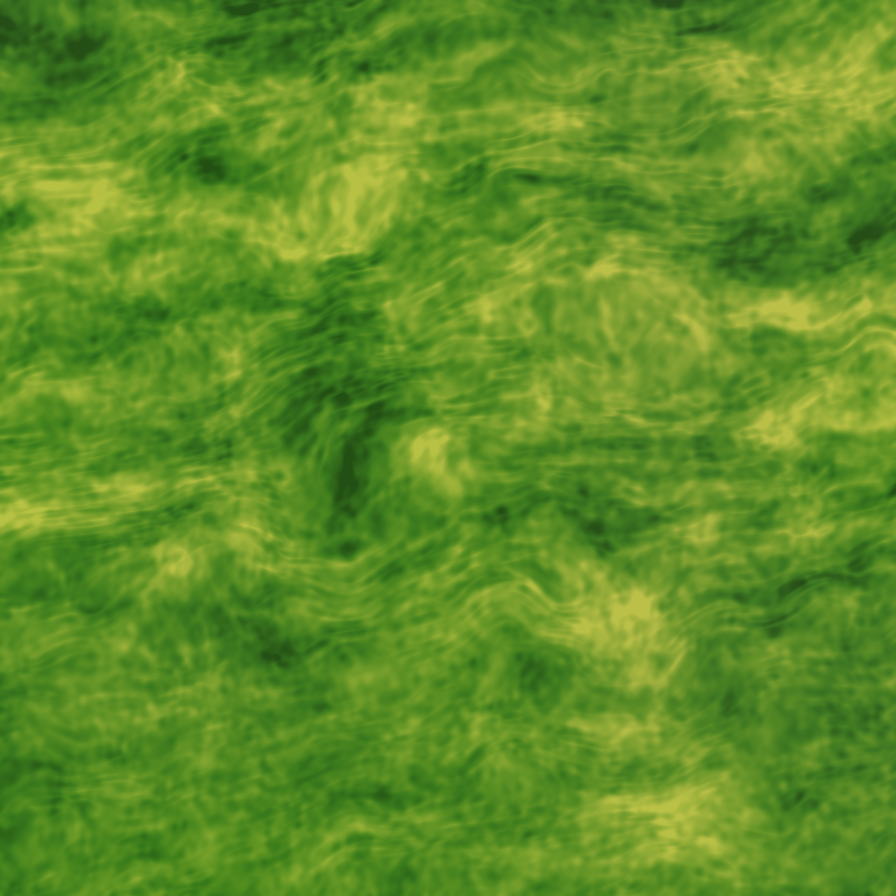
Reproduce this texture procedurally as a Shadertoy shader.

```glsl
// Soft, windswept meadow grass: tilted clumps, fine strands and a shaded furrow.
#define TILT -0.22
#define CLUMP_SCALE vec2(8.0, 15.0)
#define STRAND_SCALE vec2(20.0, 52.0)
#define BLADE_SCALE vec2(105.0, 80.0)
#define WARP 0.035
#define CLUMP_GAIN 1.4
#define STRAND_GAIN 1.05
#define BLADE_GAIN 0.65
#define BRIGHTNESS 0.1
#define CONTRAST 1.33

// Meadow colours from deep shade to dry straw
const vec3 GRASS[6] = vec3[6](
    vec3(0.18, 0.38, 0.10), vec3(0.23, 0.47, 0.12), vec3(0.31, 0.53, 0.13),
    vec3(0.41, 0.59, 0.16), vec3(0.53, 0.65, 0.20), vec3(0.66, 0.72, 0.25));

float hash(vec2 p) {
    return fract(sin(dot(p, vec2(127.1, 311.7))) * 43758.5453);
}

// Smooth value noise in -1..1
float noise(vec2 p) {
    vec2 i = floor(p), f = fract(p);
    f = f * f * (3.0 - 2.0 * f);
    float low = mix(hash(i), hash(i + vec2(1, 0)), f.x);
    float high = mix(hash(i + vec2(0, 1)), hash(i + vec2(1, 1)), f.x);
    return 2.0 * mix(low, high, f.y) - 1.0;
}

mat2 rotation(float a) {
    return mat2(cos(a), -sin(a), sin(a), cos(a));
}

float fbm(vec2 p) {
    float sum = 0.0, amplitude = 1.0;
    for (int i = 0; i < 4; i++) {
        sum += amplitude * noise(p);
        p = rotation(0.35) * p * 2.03 + 17.3;
        amplitude *= 0.6;
    }
    return sum;
}

float bump(float x, float width) {
    return exp(-x * x / (width * width));
}

// Broad light: shaded top edge, sloping furrow with a dry crest, sunny patch
float broadLight(vec2 p) {
    float furrow = p.y - 0.335 + 0.155 * p.x;
    float light = -1.1 * bump(furrow, 0.032);
    light += 0.9 * bump(furrow - 0.09, 0.05) * (1.0 - smoothstep(0.65, 0.95, p.x));
    light -= 0.35 * (1.0 - smoothstep(-0.05, 0.02, furrow));
    light += 1.3 * bump(length((p - vec2(0.73, 0.12)) / vec2(1.3, 1.0)), 0.1);
    light -= 1.4 * smoothstep(0.89, 0.97, p.y) * (1.0 - smoothstep(0.65, 0.85, p.x));
    return light;
}

// Thin bright fibres along the ridges of stretched noise
float strands(vec2 p) {
    float coarse = 0.35 - abs(noise(p));
    float fine = 0.35 - abs(noise(rotation(0.3) * p * 1.9 + 31.7));
    return coarse + 0.7 * fine;
}

// Short soft blades leaning both ways
float blades(vec2 p) {
    float left = noise(rotation(0.6) * p * BLADE_SCALE);
    float right = noise(rotation(-0.7) * p * BLADE_SCALE * 1.25 + 53.1);
    return 0.7 * (left + right);
}

vec3 grassColor(float tone) {
    float t = clamp(tone, -0.8, 5.5);
    int i = int(clamp(floor(t), 0.0, 4.0));
    return mix(GRASS[i], GRASS[i + 1], t - float(i));
}

void mainImage(out vec4 fragColor, in vec2 fragCoord) {
    vec2 p = fragCoord / iResolution.y;

    // Bend the grain so that tufts swirl and lean differently
    vec2 bend = vec2(noise(p * 6.0 + 3.1), noise(p * 6.0 + 41.7));
    bend += 0.45 * vec2(noise(p * 17.0 + 9.2), noise(p * 17.0 + 71.4));
    vec2 q = rotation(-TILT) * (p + WARP * bend);

    // Layers from broad to fine; the lower lawn is more even
    float tuftiness = mix(0.72, 1.05, smoothstep(0.2, 0.4, p.y));
    float tone = BRIGHTNESS + broadLight(p + 0.4 * WARP * bend);
    tone += CLUMP_GAIN * tuftiness * fbm(q * CLUMP_SCALE);
    tone += STRAND_GAIN * tuftiness * strands(q * STRAND_SCALE);
    tone += BLADE_GAIN * blades(p + 0.3 * WARP * bend);

    // Slight drift between lush green and olive
    vec3 color = grassColor(2.5 + CONTRAST * tone);
    float olive = 0.6 * noise(p * 4.0 + 23.0) + 0.5 * smoothstep(0.3, 0.9, p.x + p.y - 0.5) - 0.25;
    color += olive * vec3(0.022, -0.008, 0.025);
    fragColor = vec4(clamp(color, 0.0, 1.0), 1.0);
}
```
